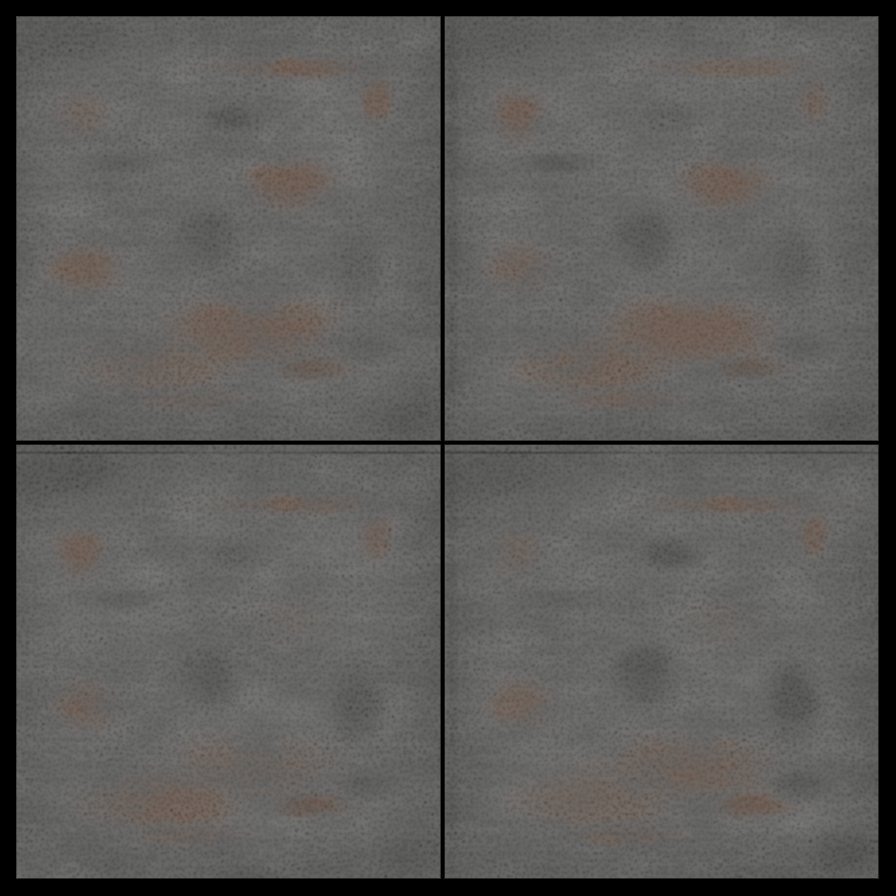
A Shadertoy shader for this texture:

```glsl
// Four worn grey metal plates, two by two, with rust stains, black joints and a black frame.

const float PITCH = 0.487;                       // plate spacing
const vec2  JOINT = vec2(0.494, 0.506);          // where the joints cross
const float JOINT_HALF = 0.0023;
const vec2  FACE_CENTER = vec2(0.4993, 0.5007);  // area inside the frame
const float FACE_HALF = 0.4811;

const vec3  STEEL = vec3(0.408, 0.408, 0.404);
const vec3  RUST = vec3(0.435, 0.360, 0.315);
const vec3  SOOT = vec3(0.285, 0.285, 0.280);
const float RUST_AMOUNT = 0.85;
const float SOOT_AMOUNT = 0.60;
const float MOTTLE_AMOUNT = 0.045;
const float GRAIN_AMOUNT = 0.045;
const float GRAIN_SCALE = 230.0;
const float EDGE_SHADE = 0.035;
const float SCRATCH_SHADE = 0.08;

// Stains in plate units: centre xy, radius zw
const int RUST_COUNT = 9;
const vec4 RUST_SPOTS[RUST_COUNT] = vec4[](
    vec4(0.65, 0.59, 0.10, 0.06), vec4(0.35, 0.18, 0.18, 0.08),
    vec4(0.56, 0.25, 0.20, 0.08), vec4(0.70, 0.17, 0.10, 0.03),
    vec4(0.18, 0.40, 0.08, 0.06), vec4(0.17, 0.75, 0.06, 0.06),
    vec4(0.68, 0.86, 0.20, 0.025), vec4(0.85, 0.79, 0.04, 0.06),
    vec4(0.42, 0.10, 0.14, 0.03));
const int SOOT_COUNT = 8;
const vec4 SOOT_SPOTS[SOOT_COUNT] = vec4[](
    vec4(0.52, 0.745, 0.08, 0.04), vec4(0.26, 0.64, 0.09, 0.025),
    vec4(0.80, 0.41, 0.07, 0.10), vec4(0.92, 0.06, 0.09, 0.06),
    vec4(0.12, 0.92, 0.19, 0.08), vec4(0.46, 0.47, 0.08, 0.08),
    vec4(0.83, 0.22, 0.08, 0.04), vec4(0.69, 0.17, 0.08, 0.025));

vec2 hash2(vec2 p) {
    return fract(sin(vec2(dot(p, vec2(127.1, 311.7)), dot(p, vec2(269.5, 183.3)))) * 43758.5);
}

// Smooth cellular noise: soft bumps around jittered points, mean near zero
float cellular(vec2 p) {
    vec2 cell = floor(p), f = p - cell;
    float sum = 0.0;
    for (int y = -1; y <= 1; y++)
    for (int x = -1; x <= 1; x++) {
        vec2 o = vec2(x, y);
        vec2 d = o + hash2(cell + o) - f;
        sum += exp(-6.0 * dot(d, d));
    }
    return sum - 0.52;
}

float mottle(vec2 p) {
    float sum = 0.0, amp = 0.6;
    for (int i = 0; i < 4; i++) {
        sum += amp * cellular(p);
        p = p * 2.1 + 17.3;
        amp *= 0.6;
    }
    return sum;
}

// Ragged stain coverage from 0 to 1
float stain(vec2 p, vec4 spot, float ragged) {
    vec2 q = (p - spot.xy) / spot.zw;
    float body = exp(-dot(q, q));
    return smoothstep(0.15, 1.1, body * (1.0 + 0.7 * ragged) + 0.12 * ragged);
}

void mainImage(out vec4 fragColor, in vec2 fragCoord) {
    vec2 uv = fragCoord / iResolution.xy;
    float px = 1.0 / min(iResolution.x, iResolution.y);
    vec2 grid = (uv - JOINT) / PITCH;
    vec2 plate = floor(grid);
    vec2 p = grid - plate;
    bool upper = plate.y >= 0.0;

    // Wear shared by all plates, blended with wear of this plate only
    float shared_ = mottle(p * vec2(7.0, 13.0));
    float own = mottle(p * vec2(4.0, 8.0) + 31.0 * plate + 90.0);
    float ragged = 0.7 * shared_ + 0.6 * own;

    // Steel: clouds, faint brushing and dark edges
    float brushing = sin(p.y * 190.0 + 3.0 * own) + sin(p.y * 410.0 + 2.0 * shared_);
    vec2 rim = min(p, 1.0 - p);
    float edge = 1.0 - smoothstep(0.0, 0.14, min(rim.x, rim.y));
    vec3 color = STEEL + MOTTLE_AMOUNT * (0.5 * shared_ + 0.6 * own)
               + 0.003 * brushing - EDGE_SHADE * edge;

    // Stains, each of a strength that differs between plates
    float rust = 0.0, soot = 0.0;
    for (int i = 0; i < RUST_COUNT; i++) {
        float strength = mix(0.5, 1.0, hash2(plate + float(i) * 3.7).x);
        if (i == 0) strength = upper ? 1.0 : 0.2;
        rust = max(rust, strength * stain(p, RUST_SPOTS[i], ragged));
    }
    for (int i = 0; i < SOOT_COUNT; i++) {
        float strength = mix(0.5, 1.0, hash2(plate + float(i) * 5.3).y);
        soot = max(soot, strength * stain(p, SOOT_SPOTS[i], ragged));
    }
    color = mix(color, SOOT, SOOT_AMOUNT * soot);
    color = mix(color, RUST, RUST_AMOUNT * rust);

    // Pitted grain
    color -= GRAIN_AMOUNT * (0.8 + 0.4 * shared_) * cellular(uv * GRAIN_SCALE);

    // Scratch below the joint on lower plates, soft band on right plates
    float scratch = 1.0 - smoothstep(0.001, 0.005, abs(p.y - 0.977));
    float band = 1.0 - smoothstep(0.0, 0.02, abs(p.x - 0.022));
    if (!upper) color -= SCRATCH_SHADE * scratch * (0.7 + 0.3 * sin(9.0 * p.x));
    if (plate.x >= 0.0) color -= 0.3 * SCRATCH_SHADE * band;

    // Black joints and frame
    vec2 toJoint = abs(uv - JOINT);
    vec2 toFace = abs(uv - FACE_CENTER);
    float joint = min(toJoint.x, toJoint.y) - JOINT_HALF;
    float inside = min(joint, FACE_HALF - max(toFace.x, toFace.y));
    color *= smoothstep(-0.75 * px, 0.75 * px, inside);
    fragColor = vec4(clamp(color, 0.0, 1.0), 1.0);
}
```
